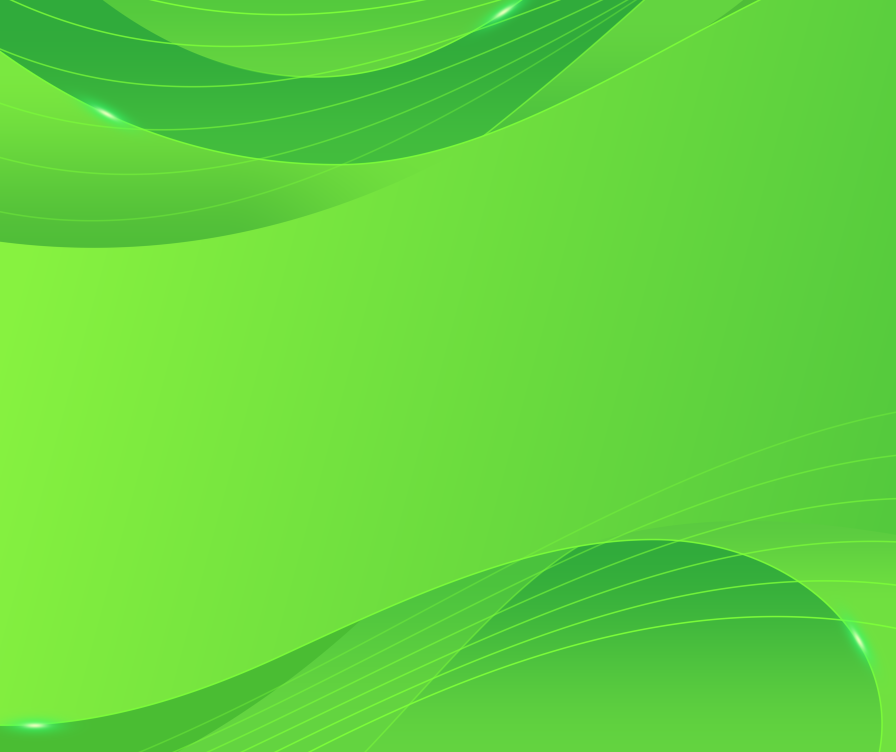
Reproduce this background procedurally as a WebGL 1 fragment shader.

```glsl
precision highp float;
// Green abstract backdrop: layered waves at top and bottom, fans of thin lines and small glints.

uniform vec2 u_resolution;

// Lengths are fractions of the canvas width; y runs down from the top edge.
const float HEIGHT = 0.8385;
const float LINE_HALF_WIDTH = 0.00085;
const float FAN_LINES = 6.0;

const vec3 LIME = vec3(0.53, 0.95, 0.25);
const vec3 LEAF = vec3(0.33, 0.79, 0.24);
const vec3 FERN = vec3(0.31, 0.74, 0.22);
const vec3 EMERALD = vec3(0.19, 0.67, 0.23);
const vec3 MEADOW = vec3(0.39, 0.83, 0.25);
const vec3 NEON = vec3(0.49, 1.0, 0.22);
const vec3 HALO = vec3(0.20, 0.98, 0.42);
const vec3 SPARK = vec3(0.88, 1.0, 0.72);

const vec2 DOME_CENTER = vec2(0.7292, 0.8073);
const vec2 DOME_RADII = vec2(0.2552, 0.2057);

// Cubic curve from a to b with end slopes, extended straight; gives height and slope.
vec2 curve(float x, vec2 a, vec2 b, vec2 slopes) {
    float w = b.x - a.x;
    float t = clamp((x - a.x) / w, 0.0, 1.0);
    float s = 1.0 - t;
    float y = mix(a.y, b.y, t * t * (3.0 - 2.0 * t))
            + w * t * s * (slopes.x * s - slopes.y * t);
    float slope = 6.0 * t * s * (b.y - a.y) / w
                + slopes.x * s * (1.0 - 3.0 * t) + slopes.y * t * (3.0 * t - 2.0);
    return vec2(y + slope * (x - a.x - t * w), slope);
}

// Approximate signed distance, positive below the curve.
float below(vec2 p, vec2 c) {
    return (p.y - c.x) / sqrt(1.0 + c.y * c.y);
}

float fill(float d) {
    float aa = 0.7 / u_resolution.x;
    return smoothstep(-aa, aa, d);
}

float stroke(float d) {
    return fill(LINE_HALF_WIDTH - abs(d));
}

// Positive inside the ellipse.
float insideEllipse(vec2 q, vec2 r) {
    float k = length(q / r);
    return k * (1.0 - k) / max(length(q / (r * r)), 0.001);
}

vec3 addGlint(vec3 col, vec2 p, vec2 center, float slope) {
    vec2 along = normalize(vec2(1.0, slope));
    vec2 q = p - center;
    vec2 r = vec2(dot(q, along), dot(q, vec2(-along.y, along.x)));
    vec2 wide = r / vec2(0.030, 0.0085);
    vec2 tight = r / vec2(0.012, 0.0028);
    col = mix(col, HALO, 0.75 * exp(-dot(wide, wide)));
    return mix(col, SPARK, exp(-dot(tight, tight)));
}

void main() {
    vec2 p = gl_FragCoord.xy / u_resolution;
    p.y = (1.0 - p.y) * HEIGHT;

    // Diagonal base gradient
    vec3 col = mix(LIME, LEAF, clamp((p.x + 0.27 * p.y - 0.1) / 1.04, 0.0, 1.0));

    // Upper pale band
    float band = below(p, curve(p.x, vec2(0.0, 0.2695), vec2(0.5273, 0.1615), vec2(0.13, -0.55)));
    vec3 bandCol = mix(vec3(0.48, 0.91, 0.25), FERN, smoothstep(0.07, 0.29, p.y));
    col = mix(col, bandCol, fill(-band) * (1.0 - smoothstep(0.25, 0.53, p.x)));

    // Upper wave: dark left part, lighter right part, small dark corner
    vec2 sag = vec2(0.3776, 0.1836);
    vec2 rim = p.x < sag.x ? curve(p.x, vec2(0.0, 0.0573), sag, vec2(0.72, 0.0))
                           : curve(p.x, sag, vec2(0.8477, 0.0), vec2(0.0, -0.5));
    float wave = below(p, rim);
    float fold = below(p, curve(p.x, vec2(0.527, 0.1615), vec2(0.7188, 0.0), vec2(-0.78, -0.9)));
    float corner = below(p, curve(p.x, vec2(0.794, 0.026), vec2(0.8295, 0.0), vec2(-0.65, -0.8)));
    vec3 wing = mix(MEADOW, vec3(0.30, 0.76, 0.24), smoothstep(0.02, 0.16, p.y));
    wing = mix(wing, FERN, fill(corner));
    vec3 deep = mix(EMERALD, vec3(0.26, 0.74, 0.24), smoothstep(0.03, 0.18, p.y));
    col = mix(col, mix(deep, wing, fill(fold)), fill(-wave));
    col = mix(col, NEON, 0.7 * stroke(fold) * fill(-wave));

    // Upper lens
    vec2 lensLow = vec2(0.3516, 0.0859);
    float lens = below(p, p.x < lensLow.x
        ? curve(p.x, vec2(0.1146, 0.0), lensLow, vec2(0.75, 0.0))
        : curve(p.x, lensLow, vec2(0.582, 0.0), vec2(0.0, -0.72)));
    col = mix(col, mix(LEAF, MEADOW, smoothstep(0.0, 0.08, p.y)), fill(-lens));
    col = mix(col, NEON, 0.9 * stroke(lens) * smoothstep(0.2, 0.4, p.x));
    col = mix(col, NEON, 0.9 * stroke(wave));

    // Lower pale band
    float shelf = below(p, curve(p.x, vec2(0.6576, 0.6055), vec2(1.0, 0.5964), vec2(-0.3, 0.17)));
    vec3 shelfCol = mix(vec3(0.35, 0.79, 0.25), vec3(0.44, 0.88, 0.25), smoothstep(0.57, 0.68, p.y));
    col = mix(col, shelfCol, fill(shelf) * smoothstep(0.65, 0.70, p.x));

    // Lower wave: left slope, middle fold, right dome
    vec2 bend = vec2(0.3125, 0.7318);
    vec2 crest = vec2(DOME_CENTER.x, DOME_CENTER.y - DOME_RADII.y);
    vec2 hill = p.x < bend.x ? curve(p.x, vec2(0.0, 0.8086), bend, vec2(0.02, -0.46))
                             : curve(p.x, bend, crest, vec2(-0.46, 0.0));
    float mound = p.x < crest.x ? below(p, hill) : insideEllipse(p - DOME_CENTER, DOME_RADII);
    float foldLeft = below(p, curve(p.x, vec2(0.1979, HEIGHT), vec2(0.3971, 0.6966), vec2(-0.55, -0.9)));
    float foldRight = below(p, curve(p.x, vec2(0.4076, HEIGHT), vec2(0.6471, 0.6081), vec2(-1.05, -0.6)));
    vec3 mid = mix(vec3(0.29, 0.76, 0.24), MEADOW, smoothstep(0.62, 0.80, p.y));
    vec3 dome = mix(EMERALD, MEADOW, smoothstep(0.60, 0.85, p.y));
    vec3 moundCol = mix(vec3(0.29, 0.74, 0.20), mid, fill(foldLeft));
    moundCol = mix(moundCol, dome, fill(foldRight));
    col = mix(col, moundCol, fill(mound));
    col = mix(col, NEON, 0.5 * stroke(foldRight) * fill(mound));
    col = mix(col, NEON, 0.9 * stroke(mound));

    // Fans of thin lines
    for (float k = 0.0; k < FAN_LINES; k++) {
        float u = k / (FAN_LINES - 1.0);
        vec2 topEnd = vec2(0.7096 - 0.238 * (1.0 - u) * (1.0 - u), 0.0);
        vec2 top = curve(p.x, vec2(0.0, -0.0664 + 0.0605 * k), topEnd,
                         vec2(0.56 - 0.36 * u, -0.2 - 0.46 * u));
        col = mix(col, NEON, mix(0.95, 0.35, u) * stroke(below(p, top)));
        vec2 low = curve(p.x, vec2(0.1563 + 0.0378 * k, HEIGHT), vec2(1.0, 0.4596 + 0.0482 * k),
                         vec2(-0.42 - 0.09 * u, -0.195 + 0.395 * u));
        col = mix(col, NEON, mix(0.35, 0.95, u) * stroke(below(p, low)));
    }

    // Glints on the rims
    col = addGlint(col, p, vec2(0.119, 0.127), 0.53);
    col = addGlint(col, p, vec2(0.562, 0.0135), -0.65);
    col = addGlint(col, p, vec2(0.039, 0.809), 0.0);
    col = addGlint(col, p, vec2(0.9585, 0.714), 1.75);

    gl_FragColor = vec4(col, 1.0);
}
```
